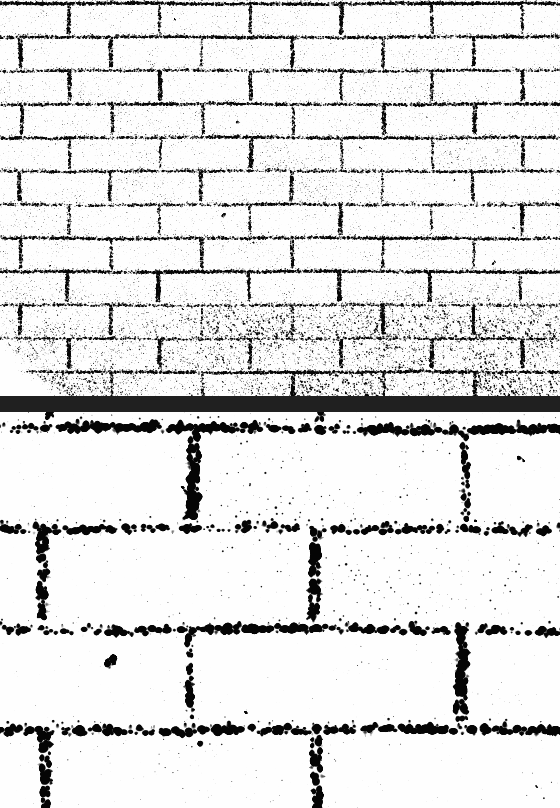
Top: the whole. Bottom: its middle third, enlarged.
A Shadertoy shader for this texture:

```glsl
float hash(vec2 p) {
    vec3 q = fract(vec3(p.xyx) * 0.1031);
    q += dot(q, q.yzx + 33.33);
    return fract((q.x + q.y) * q.z);
}

// Cellular noise whose points differ in size: low thresholds give sparse dots
float cells(vec2 p) {
    vec2 home = floor(p);
    float nearest = 2.0;
    for (int y = -1; y <= 1; y++) {
        for (int x = -1; x <= 1; x++) {
            vec2 id = home + vec2(x, y);
            vec2 point = id + vec2(hash(id), hash(id + 71.0));
            nearest = min(nearest, length(p - point) + 0.6 * hash(id + 37.0));
        }
    }
    return nearest;
}

float waves(float x, float seed) {
    return sin(x * 7.0 + seed) + 0.6 * sin(x * 19.0 + seed * 2.3) + 0.4 * sin(x * 53.0 + seed * 4.1);
}

void mainImage(out vec4 fragColor, in vec2 fragCoord) {
    vec2 p = fragCoord / iResolution.y;
    float patches = cells(p * 14.0);
    float clumps = cells(p * vec2(55.0, 75.0));

    // Courses counted from the top, with slightly wavy beds
    float depth = (0.991 - p.y + 0.001 * waves(p.x, p.y * 6.0)) / 0.0846;
    float row = floor(depth);
    float bed = floor(depth + 0.5);
    float bedGap = (depth - bed) * 0.0846;

    // Running bond: odd courses shift by about half a brick
    float shift = mod(row, 2.0) < 0.5 ? 0.755 : 0.225;
    float along = p.x / 0.2289 - shift + 0.03 * (hash(vec2(row, 5.0)) - 0.5);
    float joint = floor(along + 0.5);
    float jointGap = abs((along - joint) * 0.2289 + 0.0007 * waves(p.y * 4.0, joint + row));
    vec2 brick = vec2(floor(along), row) + 20.0;

    // Mortar beds: thin dark core under a wide band of loose grain
    float bedWeight = hash(vec2(bed + 3.0, 9.0)) + 0.2 * waves(p.x, bed * 3.7);
    float core = 1.0 - smoothstep(0.0005, 0.0055 + 0.0015 * bedWeight, abs(bedGap - 0.0005));
    float band = 1.0 - smoothstep(0.002, bedGap < 0.0 ? 0.014 : 0.008, abs(bedGap));
    float bedInk = (0.85 + 0.3 * bedWeight) * core + 0.45 * band * (1.0 - core);
    bedInk += 0.35 * band * (0.5 - clumps);

    // Upright joints, each with its own weight
    float weight = hash(vec2(joint, row) + 50.0);
    float jointCore = 0.0008 + 0.0022 * weight + 0.0005 * waves(p.y * 3.0, joint * 2.0 + row);
    float jointInk = (0.85 + 0.3 * weight) * (1.0 - smoothstep(jointCore, jointCore + 0.006, jointGap));
    jointInk += 0.3 * jointInk * (0.5 - clumps);
    jointInk *= 1.0 - smoothstep(0.86, 0.97, fract(depth));

    // Brick faces: sparse specks above, rough slanted grain towards the bottom
    float tone = hash(brick);
    float rough = smoothstep(0.32, 0.15, p.y) * (0.7 + 0.4 * tone);
    rough *= 0.75 + 0.3 * smoothstep(0.1, 1.2, p.x);
    float strokes = cells(vec2(p.x + 0.5 * p.y, p.y - 0.2 * p.x) * vec2(110.0, 65.0));
    float faceInk = 0.02 + 0.14 * tone * tone + 0.2 * (0.55 - patches) + 0.1 * (0.5 - clumps);
    faceInk += rough * (0.42 + 0.75 * (0.5 - strokes));

    // Scattered chips
    float chips = 1.0 - smoothstep(0.05, 0.11, cells(p * 17.0 + 0.04 * waves(p.x * 6.0, p.y * 80.0)));

    // Combine, then wear away the lower left corner
    float density = max(max(bedInk, jointInk), max(faceInk, 0.8 * chips));
    float corner = smoothstep(0.1, 0.19, p.x + 1.2 * p.y + 0.008 * waves(p.y * 5.0, 1.0));
    density = mix(-0.3, density, corner);

    // Break the density into grains of ink
    float soft = max(0.1, 140.0 / iResolution.y);
    float ink = smoothstep(-soft, soft, density - cells(p * 190.0));
    fragColor = vec4(mix(vec3(0.995), vec3(0.02), ink), 1.0);
}
```
